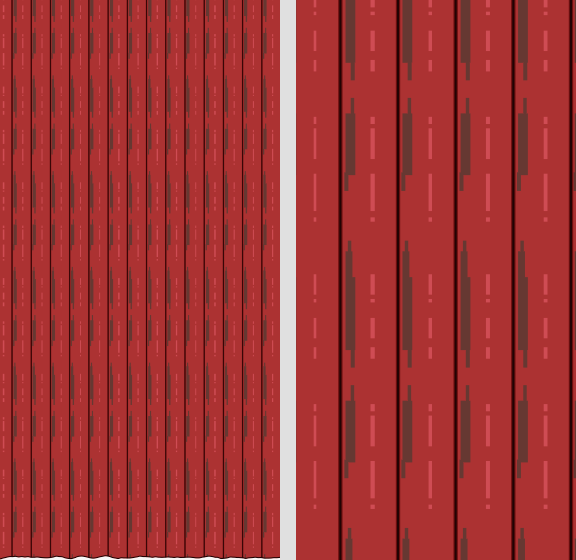
Left, the full canvas; right, a detail of the centre.
Reproduce this pattern procedurally as a Shadertoy shader.

```glsl
// Red corrugated panel: narrow vertical strips divided by dark seams.
// Each strip repeats stepped brown shade streaks and broken pink glints,
// drawn as box-filtered rectangles; the lower rim is cut by smooth noise.

const float COLUMNS = 14.57;      // strips across the canvas
const float ROWS = 5.848;         // streak pairs down the canvas
const vec2 PHASE = vec2(0.626, 0.254);

const vec3 RED = vec3(0.675, 0.195, 0.195);
const vec3 BROWN = vec3(0.40, 0.22, 0.195);
const vec3 PINK = vec3(0.81, 0.30, 0.33);
const vec3 SEAM = vec3(0.42, 0.06, 0.06);
const vec3 SEAM_CORE = vec3(0.13, 0.01, 0.01);
const vec3 BACKDROP = vec3(0.96);

// Shade blocks: left, right, top, bottom inside one repeat
const vec4 SHADE[7] = vec4[7](
    vec4(0.17, 0.23, 0.036, 0.10), vec4(0.08, 0.25, 0.09, 0.305),
    vec4(0.06, 0.13, 0.295, 0.36), vec4(0.12, 0.18, 0.533, 0.61),
    vec4(0.08, 0.20, 0.57, 0.905), vec4(0.08, 0.25, 0.66, 0.914),
    vec4(0.17, 0.24, 0.89, 0.975));

// Glint dashes: top, bottom inside one repeat
const vec2 GLINT[8] = vec2[8](
    vec2(0.102, 0.127), vec2(0.142, 0.249), vec2(0.30, 0.43),
    vec2(0.452, 0.467), vec2(0.65, 0.721), vec2(0.736, 0.748),
    vec2(0.802, 0.873), vec2(0.904, 0.944));

float hash(float n) {
    n = fract(n * 0.1031);
    n *= n + 33.33;
    return fract(n * (n + n));
}

float noise(float x) {
    float i = floor(x);
    return mix(hash(i), hash(i + 1.0), smoothstep(0.0, 1.0, x - i));
}

// Share of a pixel of the given size that lies between lo and hi
float span(float x, float lo, float hi, float pixel) {
    float h = 0.5 * pixel;
    return clamp((min(x + h, hi) - max(x - h, lo)) / pixel, 0.0, 1.0);
}

float shadeMask(vec2 p, vec2 pixel) {
    float mask = 0.0;
    for (int i = 0; i < 7; i++) {
        vec4 b = SHADE[i];
        mask = max(mask, span(p.x, b.x, b.y, pixel.x) * span(p.y, b.z, b.w, pixel.y));
    }
    return mask;
}

float glintMask(vec2 p, float center, float width, vec2 pixel) {
    float dashes = 0.0;
    for (int i = 0; i < 8; i++) {
        dashes += span(p.y, GLINT[i].x, GLINT[i].y, pixel.y);
    }
    float h = 0.5 * width;
    return min(dashes, 1.0) * span(p.x, center - h, center + h, pixel.x);
}

vec3 panel(vec2 grid, vec2 pixel) {
    vec2 p = fract(grid);
    float vary = hash(floor(grid.x) + 40.0);

    // Streaks sit slightly differently from strip to strip
    vec2 shifted = p - vec2(0.03 * (vary - 0.5), 0.0);
    vec3 color = mix(RED, BROWN, shadeMask(shifted, pixel));
    float glint = glintMask(p, 0.56, mix(0.045, 0.08, vary), pixel);
    color = mix(color, PINK, glint);

    // Seam with a darker core
    float x = fract(grid.x + 0.5) - 0.5;
    color = mix(color, SEAM, span(x, -0.038, 0.038, pixel.x));
    return mix(color, SEAM_CORE, span(x, -0.018, 0.018, pixel.x));
}

void mainImage(out vec4 fragColor, in vec2 fragCoord) {
    vec2 uv = fragCoord / iResolution.xy;
    vec2 count = vec2(COLUMNS, ROWS);
    vec2 grid = vec2(uv.x, 1.0 - uv.y) * count - PHASE;
    vec3 color = panel(grid, count / iResolution.xy);

    // Wavy lower rim with a dark outline
    float rim = 0.002 + 0.005 * noise(uv.x * 24.0) + 0.001 * noise(uv.x * 90.0);
    float pixel = 1.0 / iResolution.y;
    color = mix(color, SEAM_CORE, span(uv.y, rim - 0.001, rim + 0.001, pixel));
    color = mix(color, BACKDROP, span(uv.y, -1.0, rim - 0.001, pixel));

    fragColor = vec4(color, 1.0);
}
```
